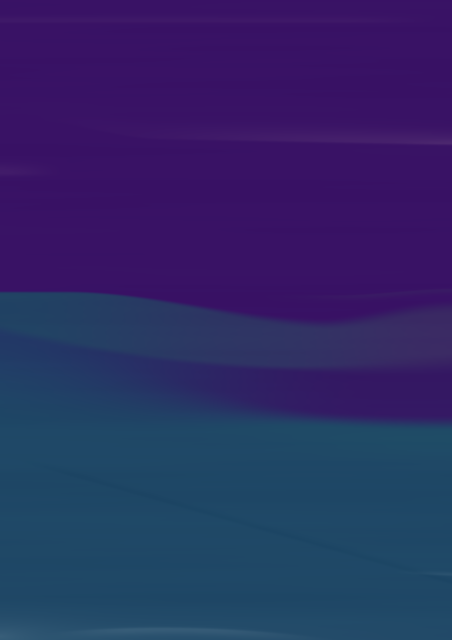
Reproduce this background procedurally as a WebGL 2 fragment shader.

```glsl
#version 300 es
precision highp float;

uniform vec2 u_resolution;
out vec4 fragColor;

const vec3 PURPLE = vec3(0.222, 0.070, 0.395);
const vec3 INDIGO = vec3(0.135, 0.215, 0.400);
const vec3 VIOLET = vec3(0.205, 0.095, 0.390);
const vec3 TEAL = vec3(0.120, 0.280, 0.400);
const vec3 DUSK = vec3(0.230, 0.165, 0.390);
const vec3 FOAM = vec3(0.340, 0.470, 0.560);
const vec3 MAUVE = vec3(0.330, 0.190, 0.450);

// Soft step centred on an edge.
float softEdge(float value, float edge, float width) {
    return smoothstep(edge - width, edge + width, value);
}

// Thin stroke with separate softness above and below its centre line.
float stroke(float y, float centre, float above, float below) {
    float d = y - centre;
    float w = d < 0.0 ? above : below;
    return exp(-d * d / (w * w));
}

// Layered sines stretched along x, like dry brush hairs.
float brushGrain(vec2 p) {
    float sum = 0.0;
    float amplitude = 0.5;
    float frequency = 38.0;
    for (int i = 0; i < 5; i++) {
        float phase = float(i) * 2.4;
        float bend = 1.3 * sin(p.x * (2.0 + phase * 0.4) + p.y * 9.0 + phase);
        sum += amplitude * sin(p.y * frequency + bend + phase);
        amplitude *= 0.72;
        frequency *= 1.83;
    }
    return sum;
}

// Upper field with faint horizontal strokes.
vec3 paintSky(vec2 p) {
    float edge = 0.176 + 0.034 * smoothstep(0.0, 0.36, p.x) + 0.014 * p.x;
    float sweep = stroke(p.y, edge, 0.019, 0.003) * smoothstep(0.02, 0.9, p.x);
    float crest = stroke(p.y, 0.033, 0.007, 0.003) * (1.0 - smoothstep(0.75, 1.0, p.x));
    float side = stroke(p.y, 0.270, 0.014, 0.005) * (1.0 - smoothstep(0.0, 0.16, p.x));
    float corner = stroke(p.y, 0.224, 0.005, 0.002) * smoothstep(0.86, 1.0, p.x);
    float light = 0.46 * sweep + 0.20 * crest + 0.32 * side + 0.22 * corner;
    return mix(PURPLE, MAUVE, light);
}

// Lower field with a diagonal crease and pale wisps at its foot.
vec3 paintSea(vec2 p, float shore) {
    vec3 color = TEAL;
    float crease = stroke(p.y, 0.710 + 0.200 * p.x, 0.006, 0.003);
    color -= 0.010 * crease * smoothstep(0.0, 0.2, p.x);
    color.g += 0.018 * stroke(p.y, shore + 0.025, 0.02, 0.025) * smoothstep(0.3, 1.0, p.x);
    float arch = 0.983 + 0.13 * (p.x - 0.36) * (p.x - 0.36);
    float wisp = stroke(p.y, arch, 0.003, 0.009) * smoothstep(0.08, 0.3, p.x);
    wisp *= 1.0 - smoothstep(0.45, 0.78, p.x);
    float haze = smoothstep(0.93, 1.0, p.y) * (1.0 - 0.6 * p.x);
    float corner = exp(-length((p - vec2(0.0, 0.994)) * vec2(12.0, 60.0)));
    float glint = stroke(p.y, 0.868 + 0.03 * p.x, 0.004, 0.002) * smoothstep(0.86, 1.0, p.x);
    return mix(color, FOAM, 0.30 * wisp + 0.16 * haze + 0.30 * corner + 0.20 * glint);
}

// Translucent ribbon: teal at the left, dusky violet at the right.
vec3 ribbonColor(float x) {
    vec3 middle = vec3(0.185, 0.205, 0.390);
    vec3 left = mix(vec3(0.128, 0.265, 0.390), middle, smoothstep(0.0, 0.62, x));
    return mix(left, DUSK, smoothstep(0.55, 1.0, x));
}

void main() {
    // x runs right and y runs down, both from 0 to 1.
    vec2 p = gl_FragCoord.xy / u_resolution;
    p.y = 1.0 - p.y;
    float grain = brushGrain(p);

    // Boundaries of the wave layers.
    float crest = 0.457 + 0.050 * smoothstep(0.15, 0.75, p.x) - 0.028 * smoothstep(0.70, 1.0, p.x);
    float trough = 0.514 + 0.170 * p.x - 0.115 * p.x * p.x;
    float shore = mix(0.585, 0.661, 1.0 - (1.0 - p.x) * (1.0 - p.x));
    float shoreBlur = mix(0.085, 0.013, smoothstep(0.0, 0.75, p.x));

    // Layers from back to front.
    vec3 color = paintSky(p);
    vec3 valley = mix(INDIGO, VIOLET, smoothstep(0.0, 0.85, p.x));
    float crestBlur = mix(0.003, 0.012, smoothstep(0.2, 0.9, p.x));
    float below = softEdge(p.y, crest, crestBlur);
    color = mix(color, valley, below);
    color = mix(color, paintSea(p, shore), softEdge(p.y, shore, shoreBlur));
    float troughBlur = mix(0.010, 0.006, smoothstep(0.0, 0.3, p.x)) + 0.014 * smoothstep(0.6, 1.0, p.x);
    float ribbon = below * (1.0 - softEdge(p.y, trough, troughBlur));
    color = mix(color, ribbonColor(p.x), ribbon * (0.95 + 0.05 * grain));

    // Faint hairs above the right end of the ribbon.
    float hair = stroke(p.y, 0.463 - 0.010 * smoothstep(0.75, 1.0, p.x), 0.002, 0.006);
    color = mix(color, DUSK, 0.35 * hair * smoothstep(0.55, 0.85, p.x));

    color += grain * mix(vec3(0.002, 0.003, 0.002), vec3(0.002, 0.005, 0.004), below);
    fragColor = vec4(color, 1.0);
}
```
